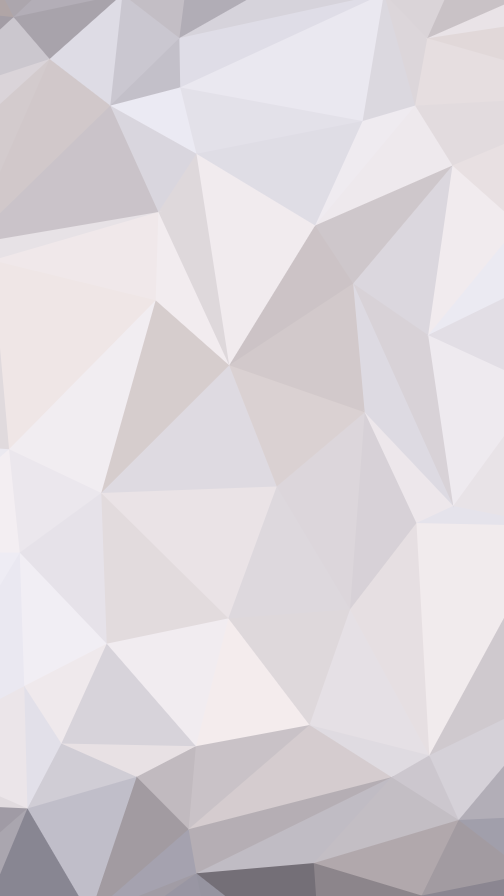
Reproduce this background procedurally as a Shadertoy shader.

```glsl
// Pale low-poly backdrop: a jittered lattice is split into flat facets.
// Rows tighten toward the top and bottom; each facet takes one tone from its
// centroid, using broad shading, layered sines and a per-facet hash.
#define COLUMNS 7.8      // lattice columns per canvas height
#define HALF_ROWS 4.0    // lattice rows from the middle to an edge
#define SQUEEZE 1.15     // how strongly rows tighten at the edges
#define JITTER 0.97      // vertex scatter, below 1 keeps facets apart
#define BASE_TONE 0.945
#define FACET_CONTRAST 0.17
#define FLOOR_SHADE 0.35
#define CEILING_SHADE 0.13
#define PATCH_SHADE 0.13
#define PATCH_CENTER vec2(0.365, 0.59)
#define SEED vec2(17.0, 41.0)

vec2 hash2(vec2 p) {
    vec3 q = fract(vec3(p.xyx) * vec3(0.1031, 0.1030, 0.0973));
    q += dot(q, q.yzx + 33.33);
    return fract((q.xx + q.yz) * q.zy);
}

// Canvas position (height = 1) to lattice coordinates, and back
vec2 toLattice(vec2 p) {
    float y = sinh(SQUEEZE * (2.0 * p.y - 1.0)) / sinh(SQUEEZE);
    return vec2(p.x * COLUMNS, y * HALF_ROWS);
}

vec2 toCanvas(vec2 g) {
    float y = asinh(g.y / HALF_ROWS * sinh(SQUEEZE)) / SQUEEZE;
    return vec2(g.x / COLUMNS, 0.5 + 0.5 * y);
}

vec2 latticeVertex(vec2 id) {
    return toCanvas(id + JITTER * (hash2(id + SEED) - 0.5));
}

float cross2(vec2 a, vec2 b) { return a.x * b.y - a.y * b.x; }

float triangleArea(vec2 a, vec2 b, vec2 c) { return cross2(b - a, c - a); }

float edgeDistance(vec2 p, vec2 a, vec2 b) {
    return cross2(b - a, p - a) / max(length(b - a), 1e-5);
}

// Antialiased coverage of a counter-clockwise triangle
float coverage(vec2 p, vec2 a, vec2 b, vec2 c, float pixel) {
    float inside = min(edgeDistance(p, a, b),
                   min(edgeDistance(p, b, c), edgeDistance(p, c, a)));
    return clamp(inside / pixel + 0.5, 0.0, 1.0);
}

vec3 facetColor(vec2 c, vec2 id, float width) {
    vec2 rnd = hash2(id * 1.7 + SEED.yx);
    float x = clamp(c.x / width, 0.0, 1.0);

    // Broad shading: deep floor, grey upper left, one soft central patch
    float low = clamp(1.0 - c.y / 0.25, 0.0, 1.0);
    float shade = FLOOR_SHADE * low * low * mix(0.8, 1.15, x);
    shade += CEILING_SHADE * smoothstep(0.88, 1.0, c.y) * mix(1.2, 0.1, x);
    shade += 0.07 * smoothstep(0.22, 0.0, x) * smoothstep(0.45, 0.7, c.y);
    vec2 d = (c - PATCH_CENTER) / vec2(0.10, 0.11);
    float spot = exp(-dot(d, d));
    shade += PATCH_SHADE * spot;
    shade += FACET_CONTRAST * pow(rnd.x, 1.5) * (1.0 - 0.5 * spot);

    // Hue drifts between blush and lavender
    float drift = sin(c.x * 9.0 + c.y * 5.0 - 2.4)
                + 0.6 * sin(c.y * 13.0 - c.x * 6.0);
    float warmth = clamp(0.45 + 0.2 * drift + 0.6 * (rnd.y - 0.5)
                         + 0.5 * spot - 0.15 * low, 0.0, 1.0);
    vec3 tint = mix(vec3(-0.004, -0.010, 0.024),
                    vec3(0.024, -0.010, -0.012), warmth);
    return vec3(BASE_TONE - shade) + tint * (1.0 + 1.5 * min(shade, 0.3));
}

void mainImage(out vec4 fragColor, in vec2 fragCoord) {
    vec2 p = fragCoord / iResolution.y;
    float pixel = 1.0 / iResolution.y;
    float width = iResolution.x / iResolution.y;
    vec2 home = floor(toLattice(p));
    vec4 sum = vec4(0.0);

    // Blend every nearby facet by its coverage
    for (int j = -1; j <= 1; j++)
    for (int i = -1; i <= 1; i++) {
        vec2 id = home + vec2(i, j);
        vec2 a = latticeVertex(id);
        vec2 b = latticeVertex(id + vec2(1, 0));
        vec2 c = latticeVertex(id + vec2(1, 1));
        vec2 d = latticeVertex(id + vec2(0, 1));

        // Cut along the diagonal that leaves the fuller pair of triangles
        float cutAC = min(triangleArea(a, b, c), triangleArea(a, c, d));
        float cutBD = min(triangleArea(b, c, d), triangleArea(b, d, a));
        if (cutBD > cutAC) {
            vec2 first = a;
            a = b; b = c; c = d; d = first;
        }
        float w1 = coverage(p, a, b, c, pixel);
        float w2 = coverage(p, a, c, d, pixel);
        if (w1 > 0.0)
            sum += w1 * vec4(facetColor((a + b + c) / 3.0, id, width), 1.0);
        if (w2 > 0.0)
            sum += w2 * vec4(facetColor((a + c + d) / 3.0, id + 0.5, width), 1.0);
    }
    fragColor = vec4(clamp(sum.rgb / max(sum.a, 1e-4), 0.0, 1.0), 1.0);
}
```
